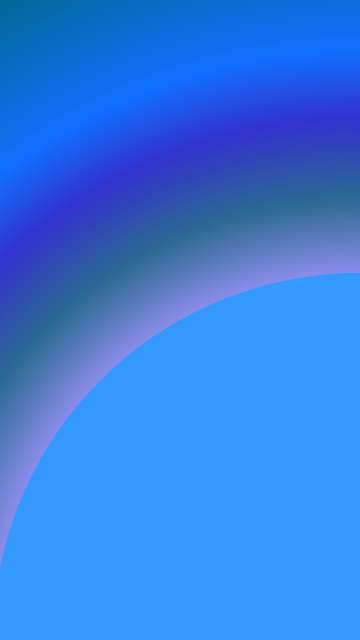
Give the GLSL for this background, as a Shadertoy shader.

```glsl
// A flat blue disc in the lower right corner, ringed by soft lavender, teal, indigo and azure bands.

// Ring radii, as shares of the canvas diagonal
#define DISC_RADIUS   0.500
#define TEAL_RADIUS   0.602
#define INDIGO_RADIUS 0.710
#define AZURE_RADIUS  0.803

// Colours from the disc outward
#define DISC_BLUE  vec3(0.200, 0.600, 1.000)
#define LAVENDER   vec3(0.540, 0.550, 0.910)
#define TEAL       vec3(0.170, 0.410, 0.570)
#define INDIGO     vec3(0.200, 0.196, 0.810)
#define AZURE      vec3(0.067, 0.440, 1.000)
#define DEEP_TEAL  vec3(0.000, 0.410, 0.580)

// Linear blend position of a radius between two stops
float ramp(float from, float to, float radius) {
    return clamp((radius - from) / (to - from), 0.0, 1.0);
}

// Colour of the halo at a given radius
vec3 haloColor(float radius) {
    vec3 color = mix(LAVENDER, TEAL, ramp(DISC_RADIUS, TEAL_RADIUS, radius));
    color = mix(color, INDIGO, ramp(TEAL_RADIUS, INDIGO_RADIUS, radius));
    color = mix(color, AZURE, ramp(INDIGO_RADIUS, AZURE_RADIUS, radius));
    return mix(color, DEEP_TEAL, ramp(AZURE_RADIUS, 1.0, radius));
}

void mainImage(out vec4 fragColor, in vec2 fragCoord) {
    // Distance from the lower right corner, reaching 1 at the upper left
    float diagonal = length(iResolution.xy);
    float radius = distance(fragCoord, vec2(iResolution.x, 0.0)) / diagonal;

    // Disc over halo, with an edge one pixel wide
    float halfPixel = 0.5 / diagonal;
    float outside = smoothstep(-halfPixel, halfPixel, radius - DISC_RADIUS);
    fragColor = vec4(mix(DISC_BLUE, haloColor(radius), outside), 1.0);
}
```
